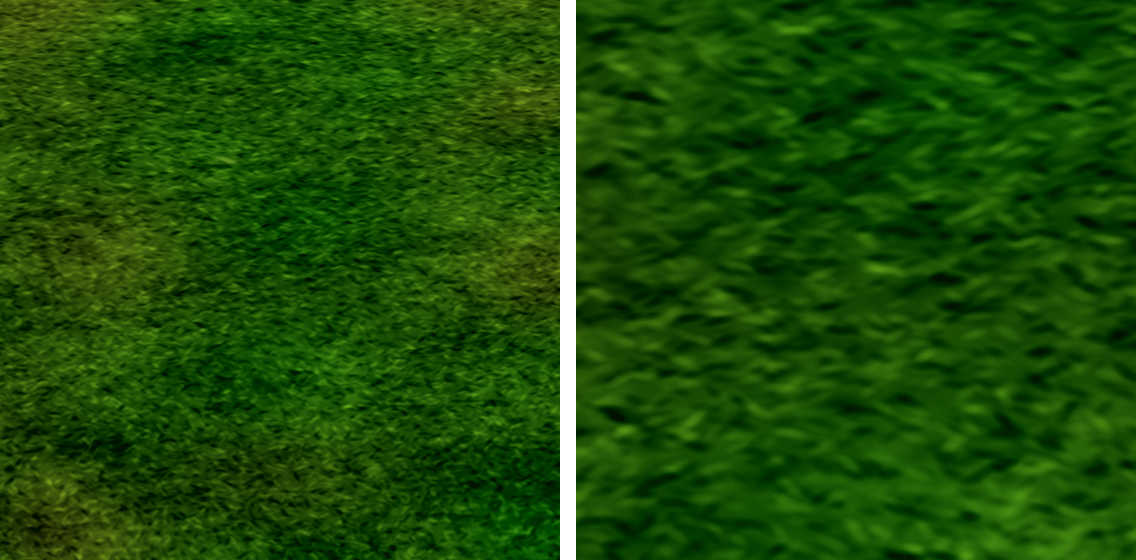
Left: the whole. Right: its middle third, enlarged.
Give the GLSL for this texture, as a WebGL 2 fragment shader.

```glsl
#version 300 es
precision highp float;

uniform vec2 u_resolution;
out vec4 fragColor;

vec4 hash4(vec2 cell) {
  vec4 h = fract(cell.xyxy * vec4(0.1031, 0.1030, 0.0973, 0.1099));
  h += dot(h, h.wzxy + 33.33);
  return fract((h.xxyz + h.yzzw) * h.zywx);
}

// Cellular noise: each cell scatters one soft stroke, light or dark
float strokes(vec2 p, float width, float spread) {
  vec2 home = floor(p);
  float sum = 0.0;
  for (int j = -1; j <= 1; j++) {
    for (int i = -1; i <= 1; i++) {
      vec2 cell = home + vec2(i, j);
      vec4 rnd = hash4(cell + 17.0);
      vec2 d = p - cell - rnd.xy;
      float angle = (rnd.z - 0.5) * spread;
      float c = cos(angle), s = sin(angle);
      vec2 q = vec2(c * d.x + s * d.y, (c * d.y - s * d.x) / width);
      float body = max(0.0, 1.0 - dot(q, q));
      sum += (2.0 * rnd.w - 1.0) * body * body;
    }
  }
  return sum;
}

void main() {
  vec2 uv = gl_FragCoord.xy / u_resolution;

  // Rows of grass crowd together and flatten with distance
  vec2 ground = vec2(uv.x, uv.y + 0.25 * uv.y * uv.y);
  ground.y += 0.006 * sin(uv.x * 9.0 + 3.0 * sin(uv.y * 7.0));
  float spread = mix(2.6, 1.2, uv.y);

  // Blades, tufts and broad patches of light
  float tone = 2.1 * strokes(ground * vec2(66.0, 84.0), 0.45, spread);
  tone += 1.5 * strokes(ground * vec2(88.0, 100.0) + 41.3, 0.5, spread);
  tone += 1.3 * strokes(ground * vec2(32.0, 48.0) + 7.7, 0.55, spread);
  tone += 1.1 * strokes(ground * vec2(6.0, 10.0) + 23.1, 0.8, 1.0);
  tone += 0.7 * (uv.y - 0.5);

  // Sparse shaded hollows
  float hollow = strokes(ground * vec2(15.0, 34.0) + 61.9, 0.5, 0.5);
  tone -= 1.3 * smoothstep(0.5, 0.95, hollow);

  // Dry olive areas against lush green ones
  float dry = 0.09 * strokes(ground * vec2(3.5, 5.0) + 12.4, 0.9, 3.0);
  dry += 0.05 * (uv.y - uv.x) + 0.012 * sin(uv.x * 11.0 + 2.0 * sin(uv.y * 8.0));

  vec3 color = vec3(0.125, 0.307, 0.018) + tone * vec3(0.062, 0.074, 0.018);
  color += dry * vec3(1.0, 0.05, 0.2);

  // A pale fallen leaf
  vec2 leaf = (uv - vec2(0.405, 0.714)) / vec2(0.024, 0.006);
  leaf.y += 0.5 * sin(leaf.x * 3.0);
  color = mix(color, vec3(0.42, 0.60, 0.16), 0.85 * smoothstep(1.1, 0.3, length(leaf)));

  fragColor = vec4(clamp(color, vec3(0.005, 0.07, 0.0), vec3(1.0)), 1.0);
}
```
